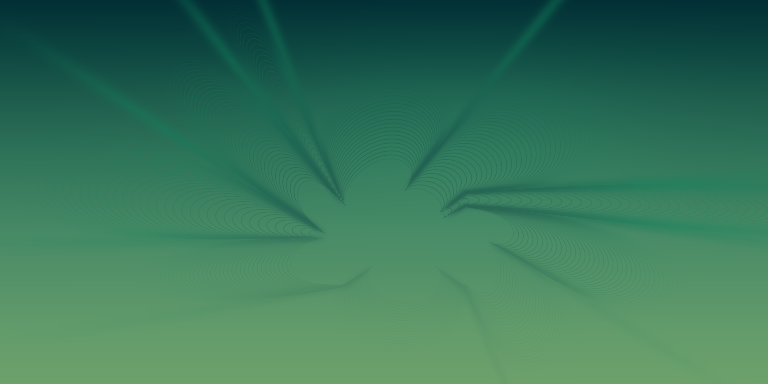
A WebGL 2 fragment shader for this background:

```glsl
#version 300 es
precision highp float;

uniform vec2 u_resolution;
out vec4 outColor;

const int COUNT = 10;
const vec2 CENTER = vec2(1.055, 0.375);
const float LINE_STEP = 0.005;
const float LINE_WIDTH = 0.0016;
const vec3 INNER_INK = vec3(0.09, 0.32, 0.29);
const vec3 OUTER_INK = vec3(0.07, 0.51, 0.36);

// Sky stops: colour and height
const vec4 STOPS[7] = vec4[7](
  vec4(0.43, 0.63, 0.42, 0.0), vec4(0.39, 0.61, 0.42, 0.135),
  vec4(0.28, 0.54, 0.40, 0.395), vec4(0.18, 0.445, 0.345, 0.605),
  vec4(0.11, 0.355, 0.295, 0.755), vec4(0.05, 0.27, 0.25, 0.87),
  vec4(0.005, 0.18, 0.205, 1.0));

// Ridges: far angle in degrees, bend, radius where the bend stops, tip radius
const vec4 RIDGES[COUNT] = vec4[COUNT](
  vec4(-67.0, 5.4, 0.2, 0.1), vec4(-32.0, 6.7, 0.208, 0.208),
  vec4(-7.2, 6.6, 0.18, 0.11), vec4(2.2, 7.16, 0.2, 0.11),
  vec4(50.8, 5.1, 0.125, 0.125), vec4(111.0, 7.05, 0.19, 0.18),
  vec4(127.7, 4.1, 0.18, 0.175), vec4(146.7, 5.9, 0.195, 0.195),
  vec4(181.0, -0.5, 0.195, 0.195), vec4(188.8, 5.8, 0.2, 0.1));

// Petals after each ridge: inner radius, growth, extent, strength
const vec4 PETALS[COUNT] = vec4[COUNT](
  vec4(0.26, 1.0, 0.15, 0.2), vec4(0.283, 1.5, 0.19, 0.5),
  vec4(0.12, 4.0, 0.3, 0.5), vec4(0.14, 1.7, 0.19, 0.55),
  vec4(0.217, 1.0, 0.13, 0.6), vec4(0.18, 2.2, 0.19, 0.5),
  vec4(0.308, 1.5, 0.19, 0.65), vec4(0.25, 3.5, 0.2, 0.5),
  vec4(0.305, 1.2, 0.19, 0.3), vec4(0.165, 0.5, 0.1, 0.18));

vec3 skyColor(vec2 p, float middle) {
  vec3 color = STOPS[0].rgb;
  for (int i = 1; i < 7; i++) {
    float t = (p.y - STOPS[i - 1].w) / (STOPS[i].w - STOPS[i - 1].w);
    color = mix(color, STOPS[i].rgb, clamp(t, 0.0, 1.0));
  }
  vec2 d = (p - vec2(middle + 0.12, 0.68)) / vec2(0.5, 0.22);
  return color + vec3(0.015, 0.05, 0.03) * exp(-dot(d, d));
}

float ridgeAngle(vec4 ridge, float radius) {
  return ridge.x + ridge.y / max(radius, ridge.z);
}

// Signed angular difference in degrees
float angleDelta(float a, float b) {
  return mod(a - b + 180.0, 360.0) - 180.0;
}

// Soft strand along a ridge, widening outwards
float strand(vec4 ridge, float radius, float angle) {
  float offset = radians(angleDelta(angle, ridgeAngle(ridge, radius))) * radius;
  float width = 0.007 + 0.014 * radius;
  float reach = smoothstep(ridge.w, ridge.w + 0.05, radius)
              * (1.0 - smoothstep(0.6, 1.3, radius));
  return exp(-offset * offset / (width * width)) * reach;
}

// Contour lines that melt into their mean tone where they crowd
float contour(float level, float density, float pixel) {
  float dist = abs(fract(level + 0.5) - 0.5) / max(density, 0.001);
  float halfWidth = 0.5 * LINE_WIDTH;
  float sharp = 1.0 - smoothstep(halfWidth - 0.6 * pixel, halfWidth + 0.6 * pixel, dist);
  float mean = min(LINE_WIDTH * density, 0.85);
  return mix(sharp, mean, smoothstep(0.35, 0.8, density * pixel));
}

void main() {
  float pixel = 1.0 / u_resolution.y;
  vec2 p = gl_FragCoord.xy * pixel;
  vec2 center = CENTER * vec2(0.5 * u_resolution.x * pixel, 1.0);
  vec2 d = p - center;
  float radius = length(d);
  float angle = degrees(atan(d.y, d.x));

  // Find the petal and its family of nested curves
  float level = -1.0;
  float extent = 0.1;
  float strength = 0.0;
  float strands = 0.0;
  for (int i = 0; i < COUNT; i++) {
    int next = (i + 1) % COUNT;
    vec4 petal = PETALS[i];
    float start = ridgeAngle(RIDGES[i], radius);
    float span = ridgeAngle(RIDGES[next], radius) - start;
    span += next == 0 ? 360.0 : 0.0;
    float along = mod(angle - start, 360.0);
    if (along < span) {
      float u = along / span;
      float skewed = i == 7 ? pow(u, 1.6) : u;
      float lobe = sqrt(max(4.0 * skewed * (1.0 - skewed), 0.0));
      float tip = mix(RIDGES[i].w, RIDGES[next].w, u);
      level = (radius - tip - (petal.x - tip) * lobe) / (1.0 + petal.y * lobe);
      extent = petal.z;
      strength = petal.w;
    }
    float weight = min(petal.w, PETALS[(i + COUNT - 1) % COUNT].w);
    strands = max(strands, weight * strand(RIDGES[i], radius, angle));
  }

  // Draw the lines and strands over the sky
  float phase = level / LINE_STEP;
  float density = length(vec2(dFdx(phase), dFdy(phase))) / pixel;
  float inside = smoothstep(-0.002, 0.002, level)
               * (1.0 - smoothstep(0.6 * extent, 1.05 * extent, level));
  float lines = contour(phase, density, pixel) * inside * strength;
  float fade = mix(0.4, 1.0, smoothstep(0.1, 0.5, p.y));
  float cover = 1.0 - (1.0 - 0.75 * lines) * (1.0 - 0.8 * strands);
  vec3 ink = mix(INNER_INK, OUTER_INK, smoothstep(0.2, 0.75, radius));
  outColor = vec4(mix(skyColor(p, center.x), ink, cover * fade), 1.0);
}
```
